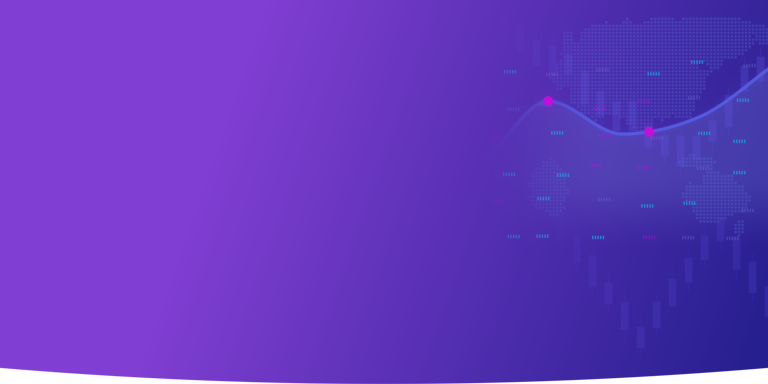
This background is drawn by a Shadertoy shader. Its source:

```glsl
// Violet banner with a glowing trend line, dotted land, faint candlesticks and a curved lower edge
#define VIOLET vec3(0.502, 0.243, 0.822)
#define INDIGO vec3(0.145, 0.120, 0.560)
#define MIST vec3(0.42, 0.42, 0.82)
#define LINE_BLUE vec3(0.33, 0.36, 0.88)
#define MAGENTA vec3(0.77, 0.06, 0.86)
#define CYAN vec3(0.10, 0.66, 0.88)
#define DOT_PITCH 0.0091
#define CANDLE_PITCH 0.0417
#define TICK_CELL vec2(0.125, 0.086)
#define EDGE_SAG 0.042

float hash(vec2 p) {
    vec3 q = fract(p.xyx * vec3(0.1031, 0.1030, 0.0973));
    q += dot(q, q.yzx + 33.33);
    return fract((q.x + q.y) * q.z);
}

float slopeNoise(vec2 cell, vec2 offset) {
    float angle = 6.2832 * hash(cell);
    return dot(vec2(cos(angle), sin(angle)), offset);
}

float gradientNoise(vec2 p) {
    vec2 i = floor(p), f = fract(p), u = f * f * (3.0 - 2.0 * f), e = vec2(1, 0);
    return mix(mix(slopeNoise(i, f), slopeNoise(i + e, f - e), u.x),
               mix(slopeNoise(i + e.yx, f - e.yx), slopeNoise(i + 1.0, f - 1.0), u.x), u.y);
}

// Antialiased coverage of a signed distance
float cover(float d) {
    float px = 1.0 / iResolution.y;
    return 1.0 - smoothstep(-0.8 * px, 0.8 * px, d);
}

float boxDistance(vec2 p, vec2 halfSize) {
    vec2 d = abs(p) - halfSize;
    return length(max(d, 0.0)) + min(max(d.x, d.y), 0.0);
}

// Cubic Hermite curve; each knot holds x, height and slope
float trend(float x) {
    vec3 knots[5] = vec3[5](vec3(1.24, 0.575, 0.3), vec3(1.427, 0.737, 0.0),
        vec3(1.62, 0.651, 0.0), vec3(1.82, 0.695, 0.42), vec3(2.0, 0.82, 0.75));
    float y = knots[0].y;
    for (int i = 0; i < 4; i++) {
        vec3 a = knots[i], b = knots[i + 1];
        float w = b.x - a.x, t = (x - a.x) / w, s = 1.0 - t;
        if (t >= 0.0)
            y = s * s * ((1.0 + 2.0 * t) * a.y + t * w * a.z)
              + t * t * ((3.0 - 2.0 * t) * b.y - s * w * b.z);
    }
    return y;
}

float ellipse(vec2 p, vec2 center, vec2 radius) {
    return 1.0 - length((p - center) / radius);
}

// Land outlines: ellipses roughened by noise
float land(vec2 p) {
    float rough = 0.35 * gradientNoise(p * 16.0) + 0.25 * gradientNoise(p * 37.0);
    float north = max(ellipse(p, vec2(1.65, 0.815), vec2(0.20, 0.135)),
                      ellipse(p, vec2(1.80, 0.905), vec2(0.22, 0.055)));
    float south = max(ellipse(p, vec2(1.87, 0.485), vec2(0.082, 0.066)),
                      ellipse(p, vec2(1.925, 0.405), vec2(0.016, 0.022)));
    float islands = ellipse(p, vec2(1.81, 0.58), vec2(0.11, 0.035)) - 0.55;
    float west = ellipse(p, vec2(1.425, 0.51), vec2(0.05, 0.075));
    return step(0.0, max(max(north, south), max(islands, west)) + rough);
}

// One row of candles: body plus thin wick
float candle(vec2 p, float column, float height, float seed) {
    float size = 0.026 + 0.018 * hash(vec2(column, seed));
    vec2 q = p - vec2(column * CANDLE_PITCH, height);
    float body = cover(boxDistance(q, vec2(0.0100, size)));
    return max(body, 0.5 * cover(boxDistance(q, vec2(0.0012, size + 0.022))));
}

void mainImage(out vec4 fragColor, in vec2 fragCoord) {
    vec2 p = fragCoord / iResolution.y;
    float ramp = clamp((p.x + 0.35 * (1.0 - p.y) - 0.7) / 1.6, 0.0, 1.0);
    vec3 color = mix(VIOLET, INDIGO, ramp);
    float reveal = smoothstep(1.24, 1.58, p.x);

    // Mist below the trend line
    float curve = trend(p.x);
    float slope = (trend(p.x + 0.002) - curve) / 0.002;
    float below = cover(p.y - curve);
    color = mix(color, MIST, 0.34 * reveal * below * smoothstep(0.34, 0.56, p.y));

    // Dotted land
    vec2 dotCell = floor(p / DOT_PITCH) + 0.5;
    float dots = cover(length(p - dotCell * DOT_PITCH) - 0.0026);
    color = mix(color, vec3(0.34, 0.43, 0.86), land(dotCell * DOT_PITCH) * reveal * (0.05 + 0.36 * dots));

    // Two V-shaped rows of candles
    float upper = floor(p.x / CANDLE_PITCH) + 0.5, lower = floor(p.x / CANDLE_PITCH + 0.5);
    float d = upper * CANDLE_PITCH - 1.78, x = lower * CANDLE_PITCH;
    float upperY = 0.58 + (d < 0.0 ? -0.78 : 1.25) * d + 0.04 * (hash(vec2(upper, 3.0)) - 0.5);
    float lowerY = min(0.12 + 1.4 * abs(x - 1.667), 0.39 - 1.5 * (x - 1.885));
    color = mix(color, vec3(0.36, 0.32, 0.86), 0.32 * reveal * candle(p, upper, upperY, 5.0));
    color = mix(color, vec3(0.30, 0.25, 0.78), 0.30 * smoothstep(1.38, 1.6, p.x) * candle(p, lower, lowerY, 9.0));

    // Scattered dashed ticks
    vec2 cell = floor(p / TICK_CELL);
    float pick = hash(cell + 17.0);
    vec2 jitter = vec2(hash(cell + 4.0), hash(cell + 8.0)) - 0.5;
    vec2 q = p - (cell + 0.5 + 0.5 * jitter) * TICK_CELL;
    float dashes = cover(boxDistance(q, vec2(0.017, 0.0045))) * (0.45 + 0.4 * cos(q.x * 900.0));
    float zone = step(1.28, p.x) * step(0.36, p.y) * step(p.y, 0.85);
    vec3 tickColor = pick < 0.45 ? CYAN : (pick < 0.68 ? MAGENTA : MIST);
    color = mix(color, tickColor, zone * dashes * (pick < 0.45 ? 0.85 : 0.5) * smoothstep(1.1, 1.5, p.x));

    // Trend line, soft halo and round markers
    float away = abs(p.y - curve) / sqrt(1.0 + slope * slope);
    color = mix(color, LINE_BLUE, reveal * (0.85 * cover(away - 0.0042) + 0.12 * exp(-away * 60.0)));
    for (int i = 0; i < 2; i++) {
        float markerX = 1.427 + 0.263 * float(i);
        float r = length(p - vec2(markerX, trend(markerX)));
        color = mix(color, MAGENTA, max(cover(r - 0.0125), 0.25 * exp(-r * 70.0)));
    }

    // White below the sagging lower edge
    float edge = EDGE_SAG * (p.x - 1.0) * (p.x - 1.0);
    fragColor = vec4(mix(color, vec3(1.0), cover(p.y - edge)), 1.0);
}
```
